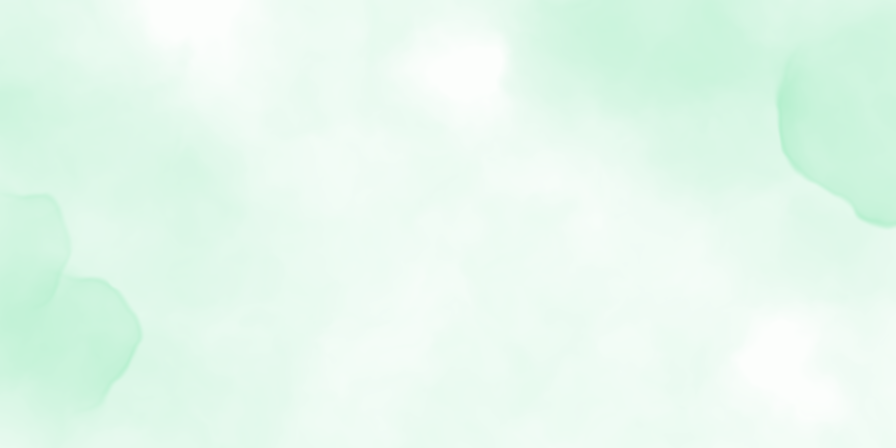
Reproduce this background procedurally as a Shadertoy shader.

```glsl
const vec3 PAPER = vec3(0.99, 0.996, 0.99);
const vec3 MINT = vec3(0.72, 0.94, 0.815);

vec3 hash3(vec2 cell) {
    vec3 q = vec3(dot(cell, vec2(127.1, 311.7)),
                  dot(cell, vec2(269.5, 183.3)),
                  dot(cell, vec2(419.2, 371.9)));
    return fract(sin(q) * 43758.55);
}

// Smooth cellular noise: jittered points blended by distance, 0 to 1
float cellNoise(vec2 p) {
    vec2 cell = floor(p);
    vec2 local = fract(p);
    float total = 0.0;
    float weights = 0.0;
    for (int y = -1; y <= 1; y++) {
        for (int x = -1; x <= 1; x++) {
            vec2 offset = vec2(x, y);
            vec3 rnd = hash3(cell + offset);
            vec2 delta = offset + rnd.xy - local;
            float weight = exp(-5.5 * dot(delta, delta));
            total += weight * rnd.z;
            weights += weight;
        }
    }
    return total / weights;
}

// Layered cells, centred on zero
float mottling(vec2 p, float scale) {
    float sum = 0.0;
    float amplitude = 1.0;
    for (int i = 0; i < 4; i++) {
        sum += amplitude * (cellNoise(p * scale + float(i) * 17.3) - 0.5);
        p = mat2(0.8, 0.6, -0.6, 0.8) * p;
        scale *= 2.1;
        amplitude *= 0.52;
    }
    return sum;
}

// Bends straight contours with layered sines
vec2 sineWarp(vec2 p, float amount) {
    vec2 bend = sin(p.yx * vec2(7.0, 9.0) + vec2(0.6, 2.1));
    bend += 0.5 * sin(p.yx * vec2(19.0, 16.0) + p * 6.0);
    return p + amount * bend;
}

// Gaussian stain
float softWash(vec2 p, vec2 centre, float radius) {
    vec2 q = (p - centre) / radius;
    return exp(-dot(q, q));
}

// Pool of pigment: crisp dark rim on the facing side, diffuse elsewhere
float bloom(vec2 p, vec2 centre, float radius, vec2 facing, float fill, float rim) {
    vec2 q = p - centre;
    float angle = atan(q.y, q.x);
    float wobble = 0.012 * sin(3.0 * angle + radius * 40.0)
                 + 0.006 * sin(7.0 * angle + 1.3)
                 + 0.022 * (cellNoise(p * 20.0) - 0.5);
    float d = length(q) - radius - wobble;
    float crisp = smoothstep(-0.1, 0.6, dot(q / max(length(q), 0.001), facing));
    float softness = mix(0.1, 0.009, crisp);
    float body = 1.0 - smoothstep(-softness, softness, d);
    float line = exp(-pow((d + 0.004) / 0.007, 2.0));
    float halo = exp(-pow((d + 0.01) / 0.03, 2.0)) * body;
    float strength = crisp * (0.4 + 0.9 * cellNoise(p * 9.0));
    return fill * body + rim * strength * (line + 0.4 * halo);
}

// Broad stains; negative strength lifts pigment away
float washes(vec2 p) {
    // Centre x, centre y, radius, strength
    const vec4 STAINS[11] = vec4[11](
        vec4(1.42, 0.95, 0.28, 0.50), vec4(1.80, 0.94, 0.23, 0.30),
        vec4(0.00, 0.80, 0.24, 0.34), vec4(0.36, 0.57, 0.16, 0.24),
        vec4(0.04, 0.22, 0.24, 0.26), vec4(1.88, 0.45, 0.15, 0.26),
        vec4(1.60, 0.66, 0.18, 0.18), vec4(0.55, 0.12, 0.24, 0.12),
        vec4(1.08, 0.83, 0.08, -0.34), vec4(1.78, 0.17, 0.09, -0.30),
        vec4(0.44, 1.00, 0.18, -0.32));
    float sum = 0.0;
    for (int i = 0; i < 11; i++) {
        sum += STAINS[i].w * softWash(p, STAINS[i].xy, STAINS[i].z);
    }
    return sum;
}

void mainImage(out vec4 fragColor, in vec2 fragCoord) {
    vec2 p = fragCoord / iResolution.y;
    vec2 flow = sineWarp(p, 0.022);
    flow += 0.07 * vec2(mottling(p, 6.0), mottling(p + 5.7, 6.0));

    // Thin base tint, broad stains and mottling
    float pigment = mix(0.29, 0.14, smoothstep(0.2, 1.9, p.x));
    pigment += washes(flow) + 0.2 * mottling(flow, 4.0);

    // Dried pools at the sides
    pigment += bloom(p, vec2(2.02, 0.76), 0.27, vec2(-0.6, -0.8), 0.38, 0.16);
    pigment += bloom(p, vec2(0.13, 0.23), 0.17, vec2(0.98, 0.2), 0.24, 0.20);
    pigment += bloom(p, vec2(0.02, 0.44), 0.14, vec2(0.95, 0.3), 0.16, 0.13);

    fragColor = vec4(mix(PAPER, MINT, clamp(pigment, 0.0, 1.15)), 1.0);
}
```
